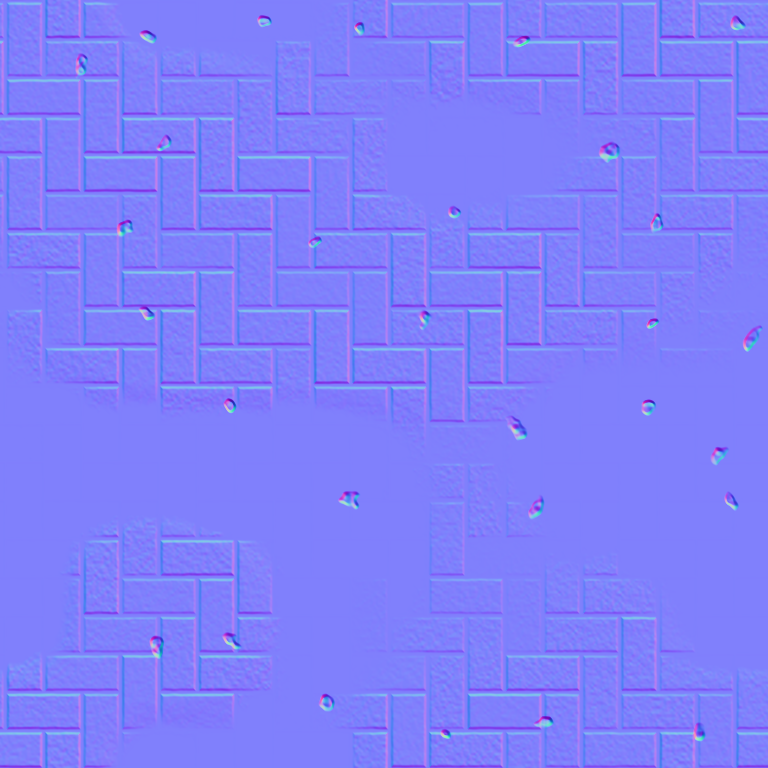
Write a Shadertoy shader that draws this texture map.

```glsl
// Tangent-space normal map of worn herringbone brick paving with sand-filled hollows and chips.

const float CELLS = 20.0; // half-brick cells across and down

float hash(vec2 p) {
    vec3 q = fract(p.xyx * 0.1031);
    q += dot(q, q.yzx + 33.33);
    return fract((q.x + q.y) * q.z);
}

// Value noise that wraps with the tile; freq is lattice points per cell
float noise(vec2 p, float freq) {
    p *= freq;
    vec2 i = floor(p), f = p - i;
    f = f * f * (3.0 - 2.0 * f);
    vec2 a = mod(i, CELLS * freq), b = mod(i + 1.0, CELLS * freq);
    return mix(mix(hash(a), hash(vec2(b.x, a.y)), f.x),
               mix(hash(vec2(a.x, b.y)), hash(b), f.x), f.y);
}

float smoothMax(float a, float b, float k) {
    float h = clamp(0.5 + 0.5 * (a - b) / k, 0.0, 1.0);
    return mix(b, a, h) + k * h * (1.0 - h);
}

// Offset from the brick centre in xy, brick id in zw; size receives its extent
vec4 herringbone(vec2 p, out vec2 size) {
    vec2 cell = floor(p);
    float phase = mod(cell.x - cell.y + 3.0, 4.0);
    bool lying = phase > 1.5;
    size = lying ? vec2(2.0, 1.0) : vec2(1.0, 2.0);
    if (phase > 2.5) cell.x -= 1.0;
    if (phase < 0.5) cell.y -= 1.0;
    return vec4(p - cell - 0.5 * size, mod(cell, CELLS));
}

// Depth of ragged pits, at most one per jittered square
float chipDepth(vec2 p) {
    vec2 square = floor(p / 2.5);
    vec2 id = mod(square, CELLS / 2.5) + 40.0;
    if (hash(id) > 0.55) return 0.0;
    vec2 jitter = vec2(hash(id + 11.0), hash(id + 23.0));
    vec2 q = p - 2.5 * (square + mix(vec2(0.2), vec2(0.8), jitter));
    float angle = 6.2832 * hash(id + 37.0);
    q = mat2(cos(angle), sin(angle), -sin(angle), cos(angle)) * q;
    q.y *= 1.0 + hash(id + 51.0);
    float size = mix(0.16, 0.33, hash(id + 67.0));
    float r = length(q) / size + 0.8 * (noise(p, 6.0) - 0.5);
    return 0.13 * (1.0 - smoothstep(0.45, 1.0, r)) * (0.2 + noise(p + 3.0, 7.0));
}

float surfaceHeight(vec2 p) {
    vec2 size;
    vec4 brick = herringbone(p, size);
    vec2 id = brick.zw;

    // Rounded brick edge, slightly uneven
    vec2 inset = 0.5 * size - abs(brick.xy);
    float edge = min(inset.x, inset.y) + 0.016 * (noise(p, 5.0) - 0.5);
    float bevel = smoothstep(0.02, 0.11, edge);

    // Each brick has its own level, tilt and roughness; some ground has sunk
    float top = 0.021 + 0.028 * hash(id + 5.0);
    top += 0.012 * dot(brick.xy, vec2(hash(id + 71.0), hash(id + 93.0)) - 0.5);
    top -= 0.06 * smoothstep(0.58, 0.88, noise(p, 0.25));
    float grain = 0.6 * noise(p, 9.0) + 0.4 * noise(p, 14.0) - 0.5;
    top += 0.015 * mix(0.5, 1.4, hash(id + 131.0)) * grain;

    // Sand fills the joints and covers sunken bricks
    return smoothMax(top * bevel, 0.005, 0.007) - chipDepth(p);
}

void mainImage(out vec4 fragColor, in vec2 fragCoord) {
    vec2 p = fragCoord / iResolution.xy * CELLS + vec2(-0.14, 0.03);

    // Central differences give the slope
    vec2 e = vec2(0.025, 0.0);
    vec2 slope = vec2(surfaceHeight(p + e.xy) - surfaceHeight(p - e.xy),
                      surfaceHeight(p + e.yx) - surfaceHeight(p - e.yx)) / (2.0 * e.x);
    vec3 normal = normalize(vec3(-slope * vec2(0.8, 1.0), 1.0));

    // Pack the normal into colour
    fragColor = vec4(0.5 + normal * vec3(0.5, 0.5, 0.488), 1.0);
}
```
